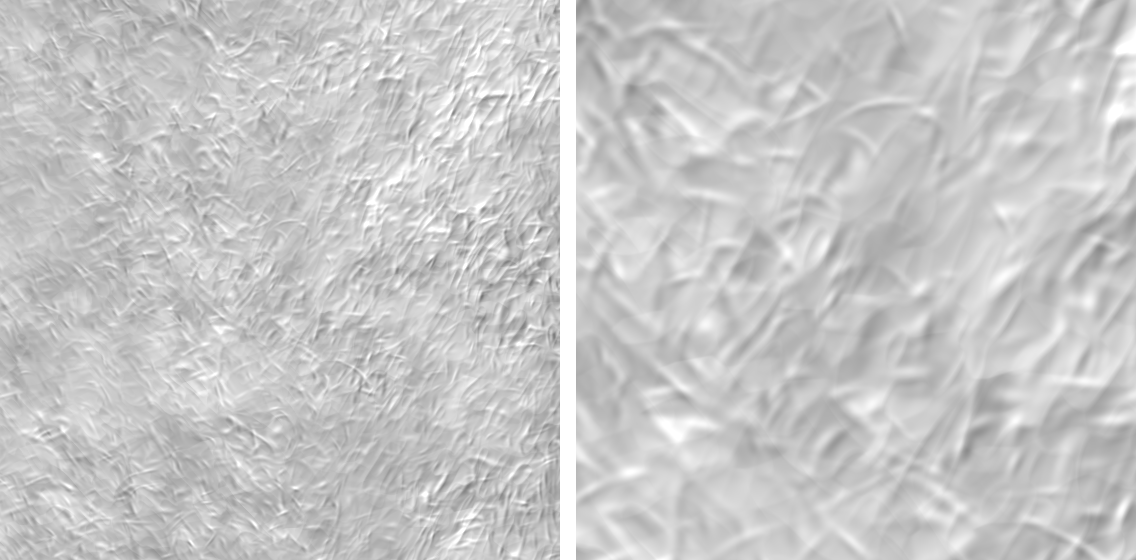
Left: the whole. Right: its middle third, enlarged.
This texture is drawn by a Shadertoy shader. Its source:

```glsl
#define BASE_TONE 0.764
#define CREASE_GAIN 0.175
#define CREASE_WIDTH 0.0034
#define WRINKLE_GAIN 0.24
#define WRINKLE_SCALE 46.0
#define FACET_GAIN 0.1
#define BROAD_GAIN 0.085
#define LEFT_ANGLE -0.92
#define RIGHT_ANGLE 1.02
#define LAYERS 6

vec3 hash3(vec2 p) {
    vec3 q = fract(p.xyx * vec3(0.1031, 0.1030, 0.0973));
    q += dot(q, q.yxz + 33.33);
    return fract((q.xxy + q.yzz) * q.zyx);
}

float noise(vec2 p) {
    vec2 i = floor(p), f = fract(p);
    f = f * f * (3.0 - 2.0 * f);
    float low = mix(hash3(i).x, hash3(i + vec2(1, 0)).x, f.x);
    float high = mix(hash3(i + vec2(0, 1)).x, hash3(i + vec2(1, 1)).x, f.x);
    return mix(low, high, f.y);
}

// Share of right-leaning folds, growing across the sheet
float rightLean(vec2 p) {
    return smoothstep(0.15, 0.75, p.x + 0.5 * (noise(p * 4.0 + 3.0) - 0.5));
}

// Rotates into a frame whose x axis runs along the given angle
vec2 alongAngle(vec2 p, float angle) {
    float c = cos(angle), s = sin(angle);
    return vec2(c * p.x + s * p.y, c * p.y - s * p.x);
}

// Fine ridged height, stretched along the fold direction
float ridges(vec2 p, float angle) {
    vec2 q = alongAngle(p, angle) * vec2(0.45, 1.0) * WRINKLE_SCALE;
    float coarse = 1.0 - abs(2.0 * noise(q + 50.0) - 1.0);
    float fine = 1.0 - abs(2.0 * noise(q * 1.9 + 90.0) - 1.0);
    return coarse + 0.5 * fine;
}

float wrinkleHeight(vec2 p, float lean) {
    p += 0.022 * vec2(noise(p * 14.0), noise(p * 14.0 + 31.0));
    return mix(ridges(p, LEFT_ANGLE), ridges(p, RIGHT_ANGLE), lean);
}

// Elongated flat pieces, each catching its own amount of light
float facets(vec2 p, float angle, float scale) {
    vec2 q = alongAngle(p, angle) * vec2(0.5, 1.0) * scale + 40.0;
    vec2 cell = floor(q);
    float sum = 0.0, total = 0.0;
    for (int y = -1; y <= 1; y++)
    for (int x = -1; x <= 1; x++) {
        vec2 id = cell + vec2(x, y);
        vec3 h = hash3(id + scale);
        vec2 d = id + h.xy - q;
        float weight = exp(-14.0 * dot(d, d));
        sum += weight * (h.z - 0.5);
        total += weight;
    }
    return sum / total;
}

// Scattered folds, each a lit ridge with a shadow beneath it
float creaseLayer(vec2 p, float scale, float seed) {
    vec2 cell = floor(p * scale);
    float width = CREASE_WIDTH * scale;
    float sum = 0.0;
    for (int y = -1; y <= 1; y++)
    for (int x = -1; x <= 1; x++) {
        vec2 id = cell + vec2(x, y);
        vec3 place = hash3(id + seed);
        vec3 form = hash3(id + seed + 57.0);
        vec2 center = id + place.xy;
        vec2 origin = center / scale;

        float steep = RIGHT_ANGLE + 0.4 * smoothstep(0.8, 1.0, origin.x);
        float angle = form.x < rightLean(origin) ? steep : LEFT_ANGLE;
        if (place.z < 0.36) angle = 0.15;
        angle += 0.8 * (form.y - 0.5);

        vec2 q = alongAngle(p * scale - center, angle);
        q.y += (form.z - 0.5) * 0.4 * q.x * q.x;
        float reach = exp(-q.x * q.x / mix(0.05, 0.16, form.y));
        float s = q.y / (width * mix(0.7, 1.3, place.x));
        float facing = cos(angle);
        float lit = mix(0.5, 1.0, facing) * exp(-s * s);
        float shade = mix(0.85, 0.45, facing) * exp(-(s + 1.7) * (s + 1.7));
        float strength = mix(0.15, 1.0, form.z * form.z);
        sum += strength * reach * (lit - shade);
    }
    return sum;
}

void mainImage(out vec4 fragColor, in vec2 fragCoord) {
    vec2 p = fragCoord / iResolution.y;
    float lean = rightLean(p);

    // Calm patches on the left, busier folds on the right
    float activity = mix(0.65, 1.15, smoothstep(0.25, 0.65, noise(p * 9.0 + 11.0)));
    activity *= mix(0.85, 1.2, smoothstep(0.4, 1.0, p.x + 0.2 * p.y));

    // Small wrinkles lit from above
    vec2 lightStep = vec2(-0.0015, 0.0035);
    float relief = wrinkleHeight(p, lean) - wrinkleHeight(p + lightStep, lean);

    // Creases from long to short, on a slightly buckled sheet
    vec2 bent = p + 0.014 * vec2(noise(p * 24.0), noise(p * 24.0 + 70.0));
    float creases = 0.0;
    for (int i = 0; i < LAYERS; i++) {
        float k = float(i);
        creases += creaseLayer(bent, 10.0 + 5.5 * k, 130.0 * k + 17.0);
    }
    float pieces = mix(facets(bent, LEFT_ANGLE, 38.0), facets(bent, RIGHT_ANGLE, 42.0), lean);
    pieces += 0.8 * facets(bent, 0.2, 70.0);

    // Broad tone, with a bright upper right and a dim right edge
    float tone = BASE_TONE + BROAD_GAIN * (noise(p * 6.0 + 20.0) - 0.5);
    tone += BROAD_GAIN * (noise(bent * 17.0 + 60.0) - 0.5);
    tone += 0.05 * smoothstep(0.45, 0.95, p.x) * smoothstep(0.4, 0.9, p.y) - 0.01;
    float edge = smoothstep(0.93, 1.0, p.x) * smoothstep(0.8, 0.45, p.y);
    tone -= 0.14 * edge * noise(bent * vec2(120.0, 22.0));

    float gray = tone + activity * (WRINKLE_GAIN * relief + CREASE_GAIN * creases + FACET_GAIN * pieces);
    fragColor = vec4(vec3(clamp(gray, 0.42, 1.0)), 1.0);
}
```
